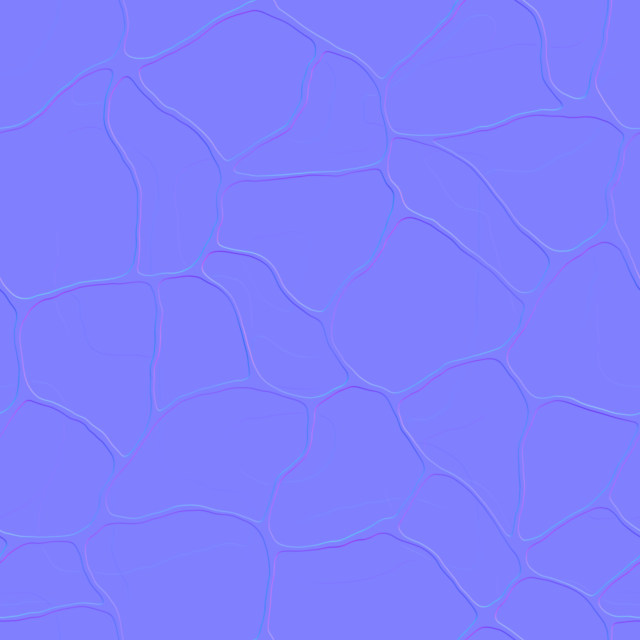
Write a Shadertoy shader that draws this texture map.

```glsl
#define GRID 5.0          // stones per side
#define JITTER 0.95       // irregularity of the stone centres
#define HALF_GAP 0.0036   // half the joint width
#define ROUNDING 0.0085   // softness of the stone corners
#define BEND 0.08         // broad curving of the joints
#define WOBBLE 0.015      // small waviness of the joints
#define LINE 0.00125      // half width of the bevel lines
#define EDGE_TILT 0.34    // slope of the stone bevels
#define CREASE_TILT 0.06  // slope of the faint surface creases

// Integer hash: two values in 0..1 per lattice cell
vec2 hash2(vec2 cell, float salt) {
    uvec3 v = uvec3(cell.x, cell.y, salt) * 1664525u + 1013904223u;
    v.x += v.y * v.z; v.y += v.z * v.x; v.z += v.x * v.y;
    v ^= v >> 16u;
    v.x += v.y * v.z; v.y += v.z * v.x;
    return vec2(v.xy >> 8u) / 16777216.0;
}

// Tiling value noise, two channels
vec2 noise2(vec2 p, float freq, float salt) {
    p *= freq;
    vec2 i = floor(p), f = p - i;
    f = f * f * f * (f * (f * 6.0 - 15.0) + 10.0);
    vec2 a = hash2(mod(i, freq), salt);
    vec2 b = hash2(mod(i + vec2(1, 0), freq), salt);
    vec2 c = hash2(mod(i + vec2(0, 1), freq), salt);
    vec2 d = hash2(mod(i + vec2(1, 1), freq), salt);
    return mix(mix(a, b, f.x), mix(c, d, f.x), f.y);
}

vec2 stoneCentre(vec2 cell) {
    return cell + 0.5 + JITTER * (hash2(mod(cell, GRID), 7.0) - 0.5);
}

// Rounded distance from the stone border, positive inside
float stoneDistance(vec2 p) {
    p *= GRID;
    vec2 home = floor(p), nearCell = home, nearSeed = vec2(0);
    float best = 1e5;
    for (int y = -2; y <= 2; y++)
    for (int x = -2; x <= 2; x++) {
        vec2 cell = home + vec2(x, y);
        vec2 seed = stoneCentre(cell) - p;
        float d = dot(seed, seed);
        if (d < best) { best = d; nearCell = cell; nearSeed = seed; }
    }
    // Soft minimum over the bisectors rounds the corners
    float sum = 1e-20;
    for (int y = -2; y <= 2; y++)
    for (int x = -2; x <= 2; x++) {
        if (x == 0 && y == 0) continue;
        vec2 seed = stoneCentre(nearCell + vec2(x, y)) - p;
        float d = dot(0.5 * (seed + nearSeed), normalize(seed - nearSeed));
        sum += exp(-d / (GRID * ROUNDING));
    }
    return -ROUNDING * log(sum);
}

// x: stone border, y and z: two families of creases
vec3 surfaceFields(vec2 p) {
    vec2 bent = p + BEND * (noise2(p, 6.0, 1.0) - 0.5)
                  + WOBBLE * (noise2(p, 17.0, 2.0) - 0.5)
                  + 0.25 * WOBBLE * (noise2(p, 47.0, 3.0) - 0.5);
    vec2 creases = vec2(noise2(bent, 6.0, 4.0).x, noise2(bent, 7.0, 5.0).y);
    return vec3(stoneDistance(bent) - HALF_GAP, creases);
}

// Tilt along a thin line where the field crosses zero
vec2 bevel(float field, vec2 slope, float minSlope, float maxSlope) {
    float steep = length(slope);
    float width = max(LINE, 0.6 / iResolution.y);
    float d = field / clamp(steep, minSlope, maxSlope) / width;
    return slope / max(steep, minSlope) * exp(-d * d) * LINE / width;
}

void mainImage(out vec4 fragColor, in vec2 fragCoord) {
    vec2 p = fragCoord / iResolution.y;
    const float STEP = 0.0005;
    vec3 f = surfaceFields(p);
    vec3 dx = (surfaceFields(p + vec2(STEP, 0)) - f) / STEP;
    vec3 dy = (surfaceFields(p + vec2(0, STEP)) - f) / STEP;

    // Stone outlines lean inward, with uneven strength
    float strength = mix(0.5, 1.3, noise2(p, 13.0, 8.0).x);
    vec2 tilt = EDGE_TILT * strength * bevel(f.x, vec2(dx.x, dy.x), 0.6, 1.7);

    // Faint broken creases on the stone faces: long runs, and arcs at two levels
    vec2 patches = smoothstep(0.35, 0.65, noise2(p, 7.0, 9.0));
    float face = smoothstep(0.002, 0.01, f.x);
    vec2 runs = bevel(f.y - 0.5, vec2(dx.y, dy.y), 0.8, 20.0);
    vec2 arcs = bevel(fract(2.0 * f.z) - 0.5, 2.0 * vec2(dx.z, dy.z), 1.6, 40.0);
    tilt += CREASE_TILT * face * (patches.x * runs + patches.y * arcs);

    // Encode the unit normal as colour
    vec3 normal = vec3(tilt, sqrt(max(0.0, 1.0 - dot(tilt, tilt))));
    fragColor = vec4(0.5 + 0.5 * normal, 1.0);
}
```
